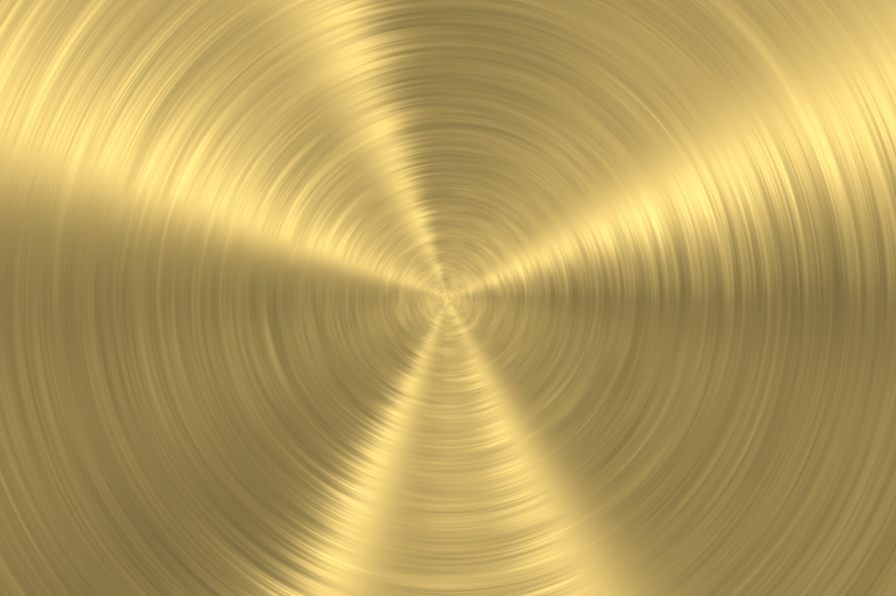
Give the GLSL for this texture, as a Shadertoy shader.

```glsl
// Brushed gold disc: circular scratches catching fan-shaped highlights.
// Lobes over the angle shade the fan; layered polar noise, stretched
// along the arcs, cuts the grooves and slightly frays the highlights.

float hash(vec2 cell) {
    return fract(sin(dot(cell, vec2(127.1, 311.7))) * 43758.5453);
}

// Value noise over (radius, turn); the turn wraps after 'arcs' cells.
float arcNoise(float radius, float turn, float arcs) {
    vec2 q = vec2(radius, fract(turn) * arcs);
    vec2 i = floor(q);
    vec2 f = q - i;
    f = f * f * (3.0 - 2.0 * f);
    float next = mod(i.y + 1.0, arcs);
    float inner = mix(hash(i), hash(vec2(i.x, next)), f.y);
    float outer = mix(hash(i + vec2(1.0, 0.0)), hash(vec2(i.x + 1.0, next)), f.y);
    return mix(inner, outer, f.x);
}

// Angular highlight in degrees, with a separate width on each side.
float lobe(float angle, float centre, float clockwise, float counter) {
    float d = mod(angle - centre + 180.0, 360.0) - 180.0;
    d /= d < 0.0 ? clockwise : counter;
    return exp(-d * d);
}

float fan(float angle) {
    float light = 0.58;
    // Main beams
    light += 0.40 * lobe(angle, 158.0, 16.0, 9.0);
    light += 0.36 * lobe(angle, 111.0, 8.0, 11.0);
    light += 0.38 * lobe(angle, 23.0, 11.0, 12.0);
    light += 0.35 * lobe(angle, -66.0, 12.0, 10.0);
    light += 0.39 * lobe(angle, -113.0, 8.0, 10.0);
    // Soft fill between neighbouring beams
    light += 0.14 * lobe(angle, 133.0, 16.0, 16.0);
    light += 0.13 * lobe(angle, 45.0, 22.0, 22.0);
    light += 0.18 * lobe(angle, -89.0, 14.0, 14.0);
    // Deepest shadows
    light -= 0.06 * lobe(angle, -1.0, 9.0, 5.0);
    light -= 0.05 * lobe(angle, -138.0, 14.0, 14.0);
    light -= 0.03 * lobe(angle, 181.0, 6.0, 8.0);
    return light;
}

// Concentric grooves, fading out where they become finer than a pixel.
float grooves(vec2 p) {
    float sum = 0.0;
    float frequency = 38.0;
    for (int k = 0; k < 5; k++) {
        float layer = float(k);
        vec2 wobble = 0.004 * (vec2(hash(vec2(layer, 3.0)), hash(vec2(layer, 7.0))) - 0.5);
        vec2 q = p - wobble;
        float turn = atan(q.y, q.x) / 6.2831853 + 0.17 * layer;
        float n = arcNoise(length(q) * frequency + 31.0 * layer, turn, 7.0 + 4.0 * layer);
        float visible = 1.0 - smoothstep(0.5, 1.4, frequency / iResolution.y);
        sum += (n - 0.5) * visible * (0.55 + 0.12 * layer);
        frequency *= 1.75;
    }
    return sum;
}

void mainImage(out vec4 fragColor, in vec2 fragCoord) {
    vec2 p = (fragCoord - 0.5 * iResolution.xy) / iResolution.y;
    float radius = length(p);
    float angle = degrees(atan(p.y, p.x));
    float groove = grooves(p);

    // Fan of light, frayed by the grooves and washed out near the hub
    float light = fan(angle + 2.5 * groove);
    light = mix(light, 0.86, exp(-9.0 * radius));

    // Groove relief and a few thin bright scratches
    light *= 1.0 + 0.085 * groove;
    float scratch = arcNoise(radius * 115.0 + 5.0, angle / 360.0, 9.0);
    light += 0.07 * pow(scratch, 7.0);

    // Small bright hub
    light += 0.08 * exp(-radius * radius / 0.0004);

    vec3 gold = vec3(1.0, 0.867, 0.51) * light;
    gold += vec3(0.0, 0.02, 0.02) * smoothstep(0.9, 1.05, light);
    fragColor = vec4(clamp(gold, 0.0, 1.0), 1.0);
}
```
